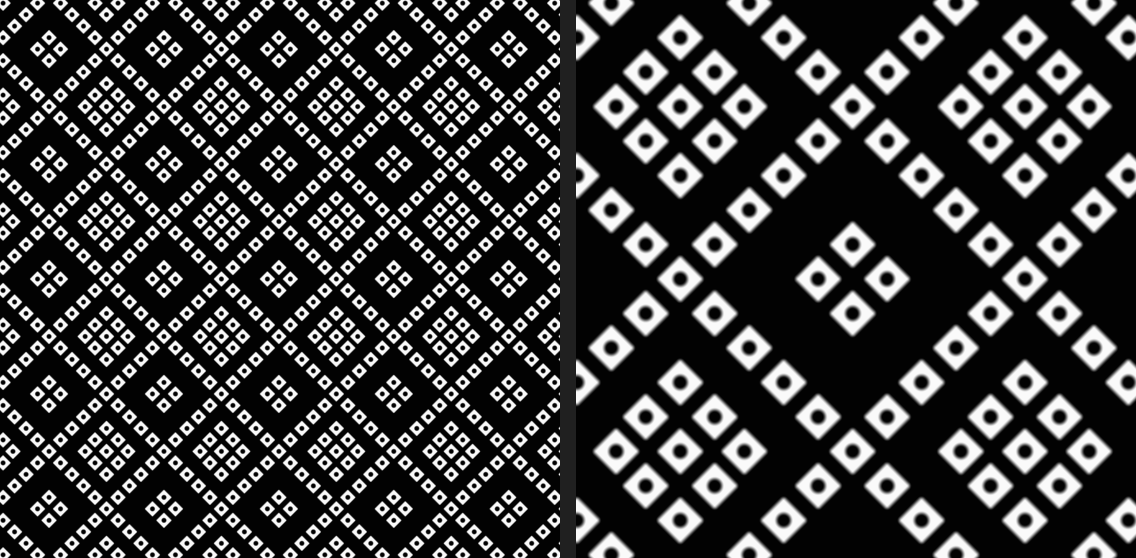
Left: the whole. Right: its middle third, enlarged.
Reproduce this pattern procedurally as a Shadertoy shader.

```glsl
#define REPEATS vec2(4.873, 4.855)  // motifs across and down
#define CENTRE vec2(0.498, 0.500)   // middle of a four-bead diamond
#define STEP 0.2                    // bead spacing, in diamond sides
#define BEAD 0.0675                 // half side of a bead
#define ROUNDING 0.012
#define HOLE 0.029                  // radius of the bead's hole
#define SIDE_PULL 0.93              // inward pull of the side beads in a nine
#define SOFTNESS 0.0115
#define INK vec3(0.008)
#define PAPER vec3(0.98)

float roundedSquare(vec2 p, float halfSide, float radius) {
    vec2 d = abs(p) - halfSide + radius;
    return length(max(d, 0.0)) + min(max(d.x, d.y), 0.0) - radius;
}

// Square bead with a round hole
float beadDistance(vec2 p) {
    return max(roundedSquare(p, BEAD, ROUNDING), HOLE - length(p));
}

// Beads along the diamond's border, plus the inner four where wanted
float borderAndFour(vec2 p, bool hasFour) {
    vec2 node = (floor(p / STEP) + 0.5) * STEP;
    float ring = max(abs(node.x), abs(node.y));
    bool onBorder = ring > 2.0 * STEP;
    bool inFour = hasFour && ring < STEP;
    return (onBorder || inFour) ? beadDistance(p - node) : 1.0;
}

// Three by three beads, slightly narrowed sideways
float nineBeads(vec2 p) {
    vec2 node = clamp(floor(p / STEP + 0.5), -1.0, 1.0) * STEP;
    if (node.x * node.y > 0.0) node *= SIDE_PULL;
    return beadDistance(p - node);
}

void mainImage(out vec4 fragColor, in vec2 fragCoord) {
    // Turn the grid by 45 degrees so each diamond is a unit square
    vec2 p = (fragCoord / iResolution.xy - CENTRE) * REPEATS;
    vec2 q = vec2(p.x + p.y, p.x - p.y);
    vec2 cell = floor(q + 0.5);
    vec2 local = q - cell;

    // Alternate fours and nines like a checkerboard
    bool hasFour = mod(cell.x + cell.y, 2.0) < 0.5;
    float d = borderAndFour(local, hasFour);
    if (!hasFour) d = min(d, nineBeads(local));

    float pixel = sqrt(2.0) * REPEATS.x / iResolution.x;
    float soft = max(SOFTNESS, 0.7 * pixel);
    fragColor = vec4(mix(PAPER, INK, smoothstep(-soft, soft, d)), 1.0);
}
```
